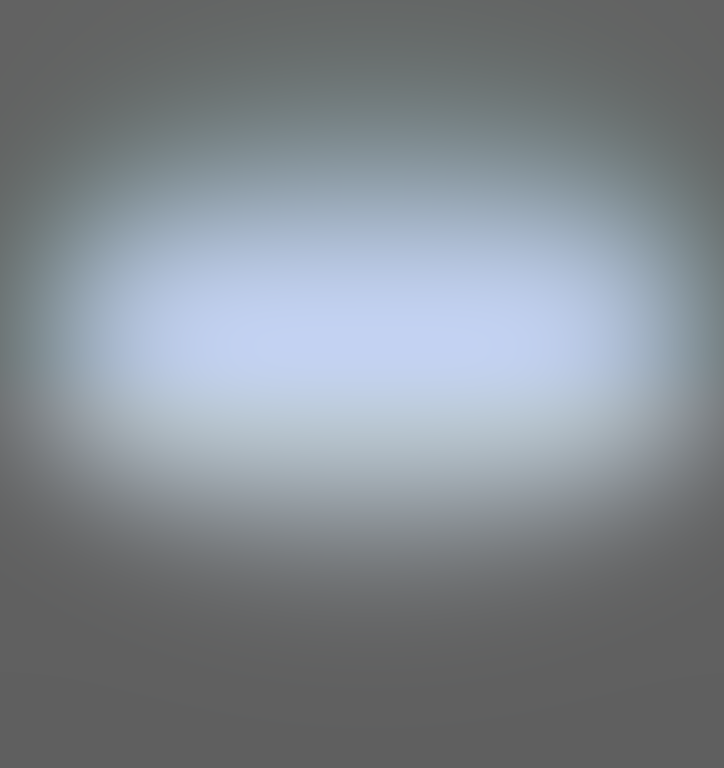
This background is drawn by a Shadertoy shader. Its source:

```glsl
// A wide, soft periwinkle glow fading into a dim grey backdrop.

// Flat-topped bell: 1 at the centre, 1/e at distance 'width'.
float bell(float d, float width, float power) {
    return exp(-pow(abs(d) / width, power));
}

void mainImage(out vec4 fragColor, in vec2 fragCoord) {
    vec2 uv = fragCoord / iResolution.xy;
    vec2 offset = uv - vec2(0.515, 0.551);

    // Narrow the glow vertically towards its sides, rounding its corners
    float height = offset.y * (1.0 + 1.4 * offset.x * offset.x);

    // The upper falloff is softer than the lower one
    float vertical = height > 0.0 ? bell(height, 0.268, 2.2)
                                  : bell(height, 0.247, 2.6);
    float glow = vertical * bell(offset.x, 0.465, 5.0);

    // Cool teal-blue above, more neutral silver below
    float lower = 1.0 - smoothstep(-0.13, 0.0, height);
    vec3 tint = pow(vec3(glow), mix(vec3(1.22, 1.0, 1.13), vec3(1.0), lower));
    tint.b *= mix(1.0, 0.86, lower);

    // Backdrop brightens slightly towards the top
    vec3 backdrop = vec3(mix(0.373, 0.385, uv.y));
    vec3 color = mix(backdrop, vec3(0.765, 0.824, 0.949), tint);

    fragColor = vec4(color, 1.0);
}
```
